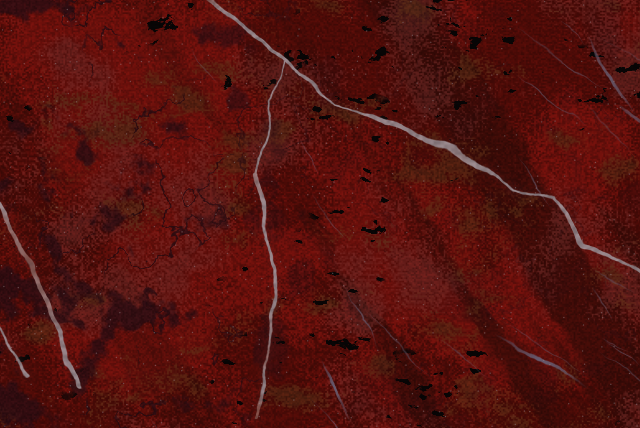
Reproduce this texture procedurally as a Shadertoy shader.

```glsl
#define VEIN_WIDTH 0.0048
#define VEIN_JAG 0.030
#define HAIR_COUNT 24
#define HAIR_WIDTH 0.0015
#define HAIR_SLOPE -0.75
#define GRAIN_SCALE 260.0
#define GRAIN_DEPTH 0.42
#define CRACK_WIDTH 0.012
#define SPECK_SCALE 65.0

const vec3 DEEP_RED   = vec3(0.30, 0.042, 0.026);
const vec3 BRIGHT_RED = vec3(0.41, 0.060, 0.042);
const vec3 DARK_BROWN = vec3(0.20, 0.040, 0.025);
const vec3 DARK_PLUM  = vec3(0.17, 0.045, 0.065);
const vec3 DUSTY_ROSE = vec3(0.37, 0.150, 0.140);
const vec3 OCHRE      = vec3(0.30, 0.150, 0.070);
const vec3 PIT_BLACK  = vec3(0.03, 0.020, 0.020);
const vec3 PALE_VEIN  = vec3(0.57, 0.520, 0.540);
const vec3 ROSY_VEIN  = vec3(0.52, 0.330, 0.300);
const vec3 BLUE_VEIN  = vec3(0.40, 0.360, 0.440);

// Bold veins: start and end of each stretch
const vec4 VEINS[12] = vec4[12](
    vec4(0.48, 1.02, 0.78, 0.76), vec4(0.78, 0.76, 1.06, 0.65),
    vec4(1.06, 0.65, 1.20, 0.56), vec4(1.20, 0.56, 1.30, 0.54),
    vec4(1.30, 0.54, 1.36, 0.42), vec4(1.36, 0.42, 1.52, 0.36),
    vec4(0.66, 0.86, 0.60, 0.59), vec4(0.60, 0.59, 0.65, 0.32),
    vec4(0.65, 0.32, 0.60, 0.02), vec4(-0.02, 0.56, 0.13, 0.24),
    vec4(0.13, 0.24, 0.18, 0.10), vec4(-0.02, 0.27, 0.06, 0.12));

float hash(vec2 p) {
    return fract(sin(dot(p, vec2(127.1, 311.7))) * 43758.5453);
}

float noise(vec2 p) {
    vec2 i = floor(p), f = fract(p);
    f = f * f * (3.0 - 2.0 * f);
    return mix(mix(hash(i), hash(i + vec2(1, 0)), f.x),
               mix(hash(i + vec2(0, 1)), hash(i + vec2(1, 1)), f.x), f.y);
}

float fbm(vec2 p) {
    float sum = 0.0, amp = 0.5;
    for (int i = 0; i < 5; i++) {
        sum += amp * noise(p);
        p = mat2(1.6, 1.2, -1.2, 1.6) * p + 7.3;
        amp *= 0.5;
    }
    return sum / 0.97;
}

// Distance to a segment and position along it
vec2 segment(vec2 p, vec2 a, vec2 b) {
    vec2 ab = b - a;
    float t = clamp(dot(p - a, ab) / dot(ab, ab), 0.0, 1.0);
    return vec2(length(p - a - ab * t), t);
}

float stroke(float dist, float width, float px) {
    return 1.0 - smoothstep(width - px, width + px, dist);
}

// Red ground with clouds, streaks, stains, cracks and pits
vec3 stone(vec2 p, float px) {
    float leftSide = 1.0 - smoothstep(0.35, 0.85, p.x);
    vec2 rough = p + 0.03 * vec2(fbm(p * 18.0), fbm(p * 18.0 + 40.0));
    float grain = noise(p * GRAIN_SCALE);

    float cloud = fbm(rough * 4.5) + 0.16 * (grain - 0.5) + 0.04 * leftSide;
    vec3 col = mix(DEEP_RED, BRIGHT_RED, smoothstep(0.38, 0.60, cloud));

    vec2 along = mat2(0.82, 0.57, -0.57, 0.82) * rough;
    float streak = fbm(vec2(along.x * 3.0, along.y * 13.0));
    streak = fbm(vec2(dot(rough, vec2(0.85, 0.53)) * 13.0, along.y * 2.5) + 0.6 * streak);
    col = mix(col, DARK_BROWN, 0.75 * smoothstep(0.52, 0.70, streak) * (1.0 - 0.6 * leftSide));

    float rose = fbm(rough * 6.0 + 31.0) + 0.25 * (grain - 0.5);
    col = mix(col, DUSTY_ROSE, 0.55 * smoothstep(0.57, 0.75, rose));
    float stain = fbm(rough * vec2(9.0, 13.0) + 63.0) + 0.2 * (grain - 0.5);
    col = mix(col, OCHRE, 0.65 * smoothstep(0.62, 0.76, stain));
    float plum = fbm(rough * 14.0 + 17.0) + 0.12 * (fbm(p * 3.0 + 5.0) - 0.5);
    col = mix(col, DARK_PLUM, smoothstep(0.57, 0.70, plum) * (0.15 + 0.7 * leftSide));

    float crack = abs(fbm(rough * 11.0 + 90.0) - 0.5);
    float broken = smoothstep(0.46, 0.62, fbm(p * 8.0 + 12.0));
    col = mix(col, DARK_PLUM, stroke(crack, CRACK_WIDTH, px * 4.0) * broken * (0.3 + 0.6 * leftSide));

    float pit = fbm(rough * vec2(24.0, 42.0) + 51.0);
    float gate = smoothstep(0.48, 0.56, fbm(p * 5.0 + 77.0));
    col = mix(col, PIT_BLACK, smoothstep(0.71, 0.74, pit) * gate);
    return col * (1.0 + GRAIN_DEPTH * (grain - 0.5));
}

void mainImage(out vec4 fragColor, in vec2 fragCoord) {
    vec2 p = fragCoord / iResolution.y;
    float px = 0.8 / iResolution.y;
    vec3 col = stone(p, px);

    // Shared jagged warp keeps joined veins joined
    vec2 warp = vec2(fbm(p * 13.0 + 3.0), fbm(p * 13.0 + 23.0)) - 0.5;
    vec2 q = p + VEIN_JAG * warp;

    // Scattered hairline veins, every sixth one bolder
    for (int i = 0; i < HAIR_COUNT; i++) {
        float id = float(i);
        vec2 start = vec2(1.5 * sqrt(hash(vec2(id, 1.0))), hash(vec2(id, 2.0)));
        float angle = HAIR_SLOPE + 0.7 * (hash(vec2(id, 3.0)) - 0.5);
        float len = mix(0.08, 0.30, hash(vec2(id, 4.0)));
        vec2 s = segment(q, start, start + len * vec2(cos(angle), sin(angle)));
        float bold = i % 6 == 0 ? 1.0 : 0.0;
        float taper = 4.0 * s.y * (1.0 - s.y);
        float width = HAIR_WIDTH * (0.3 + 0.7 * taper) * (1.0 + 1.4 * bold);
        float fade = taper * (0.25 + 0.5 * noise(p * 20.0 + id) + 0.3 * bold);
        col = mix(col, BLUE_VEIN, stroke(s.x, width, px) * min(fade, 1.0));
    }

    // Bold pale veins with a faint rosy halo
    float halo = 1.0, vein = 0.0;
    float swell = 0.35 + 1.1 * noise(p * 11.0);
    for (int i = 0; i < 12; i++) {
        float d = segment(q, VEINS[i].xy, VEINS[i].zw).x;
        float width = VEIN_WIDTH * swell * (i == 6 ? 0.5 : 1.0);
        halo = min(halo, d);
        vein = max(vein, stroke(d, width, px));
    }
    col = mix(col, DUSTY_ROSE, 0.3 * exp(-halo / 0.008));
    vec3 veinColor = mix(PALE_VEIN, ROSY_VEIN, smoothstep(0.5, 0.8, fbm(p * 7.0 + 8.0)));
    col = mix(col, veinColor * (0.85 + 0.3 * noise(p * 120.0)), 0.92 * vein);

    // Tiny mineral specks
    vec2 cell = floor(p * SPECK_SCALE);
    vec2 center = 0.2 + 0.6 * vec2(hash(cell + 5.0), hash(cell + 9.0));
    float speck = stroke(length(fract(p * SPECK_SCALE) - center) / SPECK_SCALE, 0.0012, px);
    col = mix(col, PALE_VEIN, 0.6 * speck * step(0.90, hash(cell + 2.0)));

    fragColor = vec4(col, 1.0);
}
```
